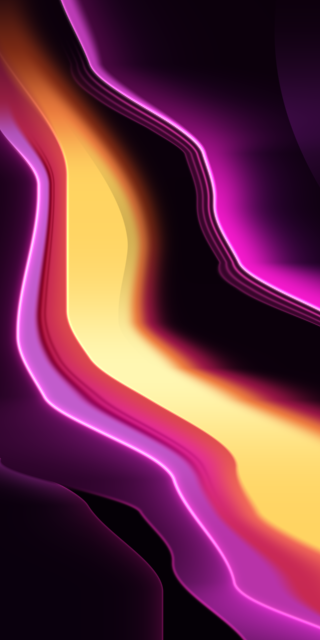
Reproduce this background procedurally as a WebGL 2 fragment shader.

```glsl
#version 300 es
precision highp float;
// Glowing silk ribbons flowing from the upper left to the lower right.
// Each edge is a curve x = f(t), built from summed smoothsteps, with t running
// down the canvas; fills, rims and halos come from distances to those curves.
uniform vec2 u_resolution;
out vec4 fragColor;

// Left rim of the pink ribbon
float pinkRim(float t) {
  return -0.02 + 0.14 * smoothstep(0.35, 0.58, t) - 0.065 * smoothstep(0.6, 1.04, t)
    + 0.12 * smoothstep(1.05, 1.35, t) + 0.36 * smoothstep(1.24, 1.5, t)
    + 0.2 * smoothstep(1.45, 1.85, t) + 0.42 * smoothstep(1.82, 2.06, t);
}
// Seam between the pink ribbon and the golden light
float seam(float t) {
  return -0.06 + 0.27 * smoothstep(0.0, 0.55, t) + 0.13 * smoothstep(0.97, 1.25, t)
    + 0.4 * smoothstep(1.12, 1.46, t) + 0.09 * smoothstep(1.46, 1.68, t)
    + 0.35 * smoothstep(1.6, 1.85, t);
}
// Right side of the golden light
float goldEdge(float t) {
  return 0.02 + 0.38 * smoothstep(0.0, 0.78, t) - 0.03 * smoothstep(0.75, 0.98, t)
    + 0.17 * smoothstep(1.0, 1.25, t) + 0.6 * smoothstep(1.15, 1.55, t);
}
// Bright strand at the upper right
float strand(float t) {
  return 0.17 + 0.13 * smoothstep(-0.1, 0.3, t) + 0.32 * smoothstep(0.2, 0.48, t)
    + 0.05 * smoothstep(0.4, 0.62, t) + 0.1 * smoothstep(0.64, 0.9, t)
    + 0.34 * smoothstep(0.82, 1.06, t);
}
// Left side of the violet fold below the pink ribbon
float foldEdge(float t) {
  return 0.42 * smoothstep(1.44, 1.6, t) + 0.12 * smoothstep(1.55, 1.75, t)
    + 0.25 * smoothstep(1.76, 2.06, t);
}
// Dim veil in the lower left corner
float veilEdge(float t) {
  return -0.1 + 0.36 * smoothstep(1.35, 1.58, t) + 0.25 * smoothstep(1.53, 1.85, t);
}

// Signed distance to a curve, positive on its right
#define DIST(f) ((x - f(t)) / length(vec2(1.0, (f(t + 0.004) - f(t - 0.004)) / 0.008)))

float line(float d, float width) { return exp(-d * d / (width * width)); }
float inside(float d) { return smoothstep(-0.003, 0.003, d); }
float bump(float t, float center, float width) { return line(t - center, width); }

void main() {
  vec2 uv = gl_FragCoord.xy / u_resolution;
  float x = uv.x, t = 2.0 * (1.0 - uv.y);
  float dRim = DIST(pinkRim), dSeam = DIST(seam), dGold = DIST(goldEdge);
  float dStrand = DIST(strand), dFold = DIST(foldEdge), dVeil = DIST(veilEdge);

  vec3 color = vec3(0.045, 0.0, 0.045);

  // Magenta halo right of the strand, and a faint lobe in the corner
  float right = inside(dStrand), reach = max(dStrand, 0.0);
  float strength = 0.3 + 0.7 * smoothstep(0.2, 0.75, t);
  color += right * strength * (vec3(0.72, 0.08, 0.5) * exp(-reach * reach / 0.012)
    + vec3(0.2, 0.02, 0.26) * exp(-reach * reach / 0.05));
  float lobe = x - 0.84 - 0.6 * (t - 0.2) * (t - 0.2) - 0.12 * t;
  color += vec3(0.13, 0.03, 0.15) * inside(lobe) * bump(t, 0.36, 0.2);

  // Golden light and its warm falloff
  float spread = 0.1 + 0.05 * smoothstep(0.8, 1.2, t);
  float outward = max(dGold, 0.0) / spread;
  float heat = exp(-outward * outward * 1.3) * smoothstep(-0.25, 0.65, t);
  vec3 ember = mix(vec3(0.5, 0.17, 0.08), vec3(0.6, 0.08, 0.27), smoothstep(0.65, 1.05, t));
  vec3 gold = mix(vec3(1.0, 0.83, 0.38), vec3(1.0, 0.97, 0.7), bump(t, 1.16, 0.24));
  vec3 warm = mix(color, ember, smoothstep(0.0, 0.5, heat));
  warm = mix(warm, vec3(0.94, 0.5, 0.25), smoothstep(0.4, 0.8, heat));
  warm = mix(warm, gold, smoothstep(0.72, 1.0, heat));
  warm *= 1.0 - 0.17 * inside(dGold) * bump(t, 0.72, 0.2);
  color = mix(color, warm, 1.0 - right);

  // Pink ribbon: lilac, a dark crease, hot pink, then coral at the seam
  float s = (x - pinkRim(t)) / (seam(t) - pinkRim(t));
  vec3 lilac = mix(vec3(0.76, 0.36, 0.8), vec3(0.72, 0.2, 0.66), smoothstep(1.3, 1.7, t));
  vec3 hot = mix(vec3(0.78, 0.16, 0.32), vec3(0.9, 0.17, 0.6), bump(t, 1.38, 0.22));
  vec3 coral = mix(vec3(0.86, 0.28, 0.3), vec3(0.95, 0.42, 0.34), smoothstep(1.3, 1.6, t));
  vec3 ribbon = mix(hot, coral, smoothstep(0.5, 1.0, s));
  float lilacShare = (1.0 - smoothstep(0.28, 0.46, s)) * smoothstep(0.3, 0.43, t);
  ribbon = mix(ribbon, lilac, lilacShare);
  float crease = bump(s, 0.42, 0.06) + 0.5 * bump(s, 0.54, 0.035);
  ribbon -= vec3(0.25, 0.16, 0.2) * crease * smoothstep(0.4, 0.55, t) * (1.0 - smoothstep(1.3, 1.6, t));
  ribbon = mix(vec3(0.13, 0.01, 0.1), ribbon, smoothstep(-0.1, 0.55, t));
  float seamBlur = 0.004 + 0.03 * (1.0 - smoothstep(0.2, 0.5, t)) + 0.012 * smoothstep(1.35, 1.6, t);
  color = mix(color, ribbon, 1.0 - smoothstep(-seamBlur, seamBlur, dSeam));
  color += vec3(0.45, 0.35, 0.25) * line(dSeam, 0.004) * bump(t, 0.8, 0.4);

  // Shadow side: violet fold, black gap, then the dim veil
  float below = max(-dRim, 0.0);
  vec3 shade = vec3(0.07, 0.0, 0.07) + vec3(0.3, 0.03, 0.25) * exp(-below / 0.06);
  vec3 fold = vec3(0.16, 0.01, 0.15) + vec3(0.4, 0.09, 0.37) * exp(-below / 0.1);
  fold += vec3(0.22, 0.07, 0.22) * smoothstep(1.65, 1.95, t);
  shade = mix(shade, fold, smoothstep(1.1, 1.5, t));
  vec3 veil = vec3(0.04, 0.0, 0.05) + vec3(0.2, 0.02, 0.13) * exp(min(dVeil, 0.0) / 0.05);
  veil += vec3(0.3, 0.13, 0.36) * exp(min(dVeil, 0.0) / 0.035) * (1.0 - smoothstep(0.05, 0.3, x));
  veil += vec3(0.2, 0.04, 0.14) * line(dVeil, 0.004);
  vec3 gap = mix(vec3(0.02, 0.0, 0.025), veil, 1.0 - inside(dVeil));
  float foldMask = smoothstep(-0.006, 0.006, dFold);
  shade = mix(gap, shade, max(foldMask, inside(dVeil) * (1.0 - smoothstep(1.5, 1.54, t))));
  shade += vec3(0.35, 0.06, 0.24) * line(dFold, 0.005) * smoothstep(1.5, 1.6, t);
  color = mix(shade, color, inside(dRim));

  // Shining rim of the pink ribbon
  float shine = smoothstep(0.38, 0.6, t) * (1.0 - 0.6 * smoothstep(1.5, 1.9, t));
  color += shine * (vec3(0.6, 0.5, 0.5) * line(dRim, 0.005) + vec3(0.2, 0.03, 0.14) * line(dRim, 0.018));

  // Strand: lilac sheet narrowing downward, trailing threads, white core
  float sheet = mix(0.065, 0.014, smoothstep(0.0, 0.45, t));
  color += vec3(0.42, 0.2, 0.44) * inside(dStrand) * (1.0 - smoothstep(0.3, 1.0, dStrand / sheet))
    * (1.0 - smoothstep(0.4, 0.7, t));
  float trail = inside(dStrand + 0.055) * (1.0 - right) * smoothstep(0.15, 0.4, t);
  color += vec3(0.17, 0.02, 0.12) * trail;
  for (int i = 1; i <= 3; i++) {
    float k = float(i);
    color += vec3(0.5, 0.14, 0.36) / k * line(dStrand + 0.018 * k, 0.004) * smoothstep(0.1, 0.4, t);
  }
  color += vec3(0.85, 0.6, 0.75) * line(dStrand, 0.005) * (0.3 + 0.7 * smoothstep(0.15, 0.5, t));

  fragColor = vec4(clamp(color, 0.0, 1.0), 1.0);
}
```
